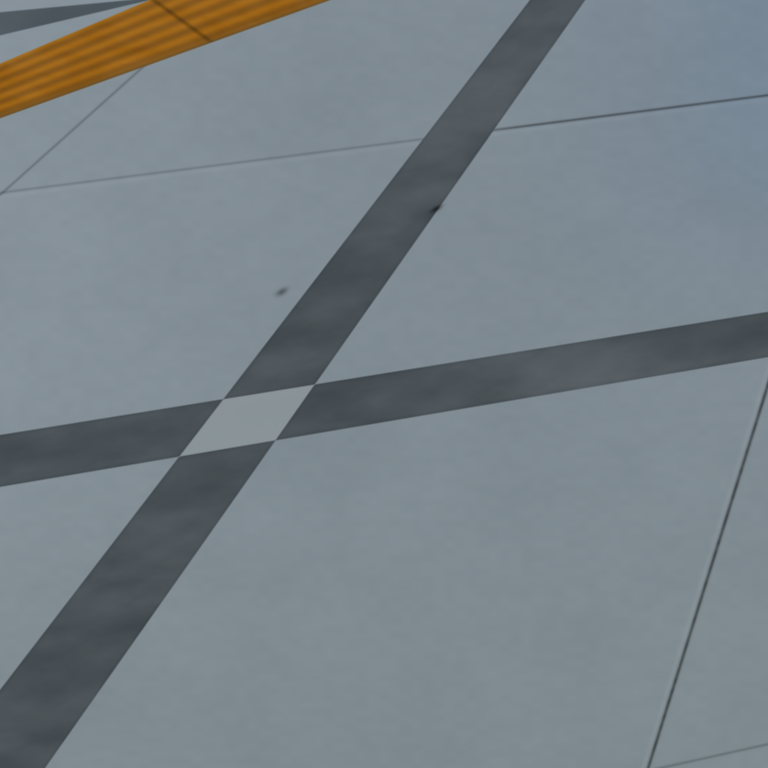
Give the GLSL for this texture, as a WebGL 1 fragment shader.

```glsl
precision highp float;
// Grey stone paving seen at a slant: two dark inlaid bands cross at a pale tile,
// with thin slab joints and a ribbed ochre strip in the upper left corner.
// Bands are intersections of half planes; value noise adds wear and mottling.

uniform vec2 u_resolution;

float hash(vec2 p) {
    vec3 q = fract(vec3(p.xyx) * 0.1031);
    q += dot(q, q.yzx + 33.33);
    return fract((q.x + q.y) * q.z);
}

float noise(vec2 p) {
    vec2 cell = floor(p), f = fract(p);
    f = f * f * (3.0 - 2.0 * f);
    return mix(mix(hash(cell), hash(cell + vec2(1.0, 0.0)), f.x),
               mix(hash(cell + vec2(0.0, 1.0)), hash(cell + vec2(1.0, 1.0)), f.x), f.y);
}

float fbm(vec2 p) {
    float sum = 0.0, gain = 0.5;
    for (int i = 0; i < 4; i++) {
        sum += gain * noise(p);
        p = p * 2.03 + 7.1;
        gain *= 0.5;
    }
    return sum;
}

// Signed distance to the line through a and b, positive above it (a.x < b.x)
float above(vec2 p, vec2 a, vec2 b) {
    vec2 d = normalize(b - a);
    return d.x * (p.y - a.y) - d.y * (p.x - a.x);
}

float fill(float d) {
    float soft = max(0.0016, 0.7 / u_resolution.y);
    return smoothstep(-soft, soft, d);
}

float joint(float d, float width) {
    return exp(-d * d / (width * width));
}

float speck(vec2 p, vec2 center, vec2 size) {
    p -= center;
    p = vec2(p.x * 0.87 + p.y * 0.5, p.y * 0.87 - p.x * 0.5) / size;
    return exp(-dot(p, p));
}

void main() {
    vec2 p = gl_FragCoord.xy / u_resolution;

    // Pale slabs, bluer toward the upper right
    vec3 color = mix(vec3(0.495, 0.540, 0.563), vec3(0.500, 0.545, 0.580), p.y);
    color = mix(color, vec3(0.465, 0.530, 0.595),
                0.75 * smoothstep(0.6, 1.05, p.x) * smoothstep(0.5, 0.85, p.y));
    color += 0.025 * smoothstep(0.45, 0.0, p.x) * smoothstep(0.1, 0.4, p.y);
    color += 0.03 * (fbm(p * vec2(9.0, 12.0)) - 0.47);
    color += 0.012 * (noise(p * vec2(70.0, 110.0)) - 0.5);

    // Slab joints
    float longJoint = above(p, vec2(0.0, 0.749), vec2(1.0, 0.876));
    color *= 1.0 - mix(0.13, 0.34, smoothstep(0.58, 0.7, p.x)) * joint(longJoint, 0.0019);
    color += 0.015 * joint(longJoint + 0.005, 0.003);
    float leftJoint = above(p, vec2(0.0, 0.746), vec2(0.182, 0.909));
    color *= 1.0 - 0.18 * joint(leftJoint, 0.0019) * step(0.745, p.y);
    float rightJoint = above(p, vec2(0.844, 0.0), vec2(1.0, 0.499));
    float chips = 0.75 + 0.25 * noise(p * vec2(60.0, 150.0));
    color *= 1.0 - 0.5 * chips * joint(rightJoint, 0.0023);
    color += 0.02 * joint(rightJoint - 0.006, 0.003);
    color *= 1.0 - 0.17 * joint(above(p, vec2(0.86, 0.0), vec2(1.0, 0.031)), 0.002);

    // Two dark bands; the overlap is a pale tile
    float steepLeft = above(p, vec2(0.0, 0.1016), vec2(0.690, 1.0));
    float steepRight = above(p, vec2(0.0586, 0.0), vec2(0.762, 1.0));
    float levelTop = above(p, vec2(0.0, 0.4336), vec2(1.0, 0.594));
    float levelBottom = above(p, vec2(0.0, 0.366), vec2(1.0, 0.535));
    float steepInside = min(-steepLeft, steepRight);
    float levelInside = min(-levelTop, levelBottom);
    float steep = fill(steepInside), level = fill(levelInside);
    float wear = fbm(vec2(p.x * 14.0, (p.y - 0.16 * p.x) * 32.0));
    vec3 stone = mix(vec3(0.285, 0.315, 0.333), vec3(0.315, 0.345, 0.365),
                     smoothstep(0.6, 1.0, p.y));
    stone += 0.10 * (wear - 0.47);
    stone += 0.035 * level * smoothstep(0.3, 0.0, length((p - vec2(0.73, 0.52)) * vec2(1.0, 2.0)));
    stone -= 0.025 * joint(min(abs(steepInside), abs(levelInside)), 0.003);
    color = mix(color, stone, max(steep, level));
    vec3 tile = vec3(0.535, 0.575, 0.595) + 0.02 * (wear - 0.5);
    color = mix(color, tile, steep * level);

    // Dark band in the far corner
    float corner = fill(min(-above(p, vec2(0.0, 0.984), vec2(0.17, 1.0)),
                            above(p, vec2(0.0, 0.954), vec2(0.14, 0.987))));
    color = mix(color, vec3(0.31, 0.345, 0.37) + 0.06 * (wear - 0.5), corner);

    // Ribbed ochre strip with a cross seam and a shaded lower edge
    float stripLow = above(p, vec2(0.0, 0.846), vec2(0.43, 1.0));
    float stripHigh = -above(p, vec2(0.0, 0.917), vec2(0.195, 1.0));
    float across = stripLow / max(stripLow + stripHigh, 0.001);
    float rib = 0.5 + 0.5 * cos(across * 6.2832 * 5.0);
    vec3 ochre = mix(vec3(0.50, 0.33, 0.11), vec3(0.62, 0.40, 0.10), rib);
    ochre += 0.08 * (fbm(p * vec2(25.0, 60.0)) - 0.47);
    float seam = above(p, vec2(0.20, 1.0), vec2(0.262, 0.955));
    ochre *= 1.0 - 0.25 * joint(seam, 0.003);
    ochre = mix(ochre, vec3(0.33, 0.27, 0.18), 0.7 * joint(stripLow, 0.004));
    color = mix(color, ochre, fill(min(stripLow, stripHigh)));

    // Small dark debris
    color *= 1.0 - 0.5 * speck(p, vec2(0.568, 0.728), vec2(0.008, 0.003));
    color *= 1.0 - 0.35 * speck(p, vec2(0.367, 0.620), vec2(0.008, 0.004));

    gl_FragColor = vec4(clamp(color, 0.0, 1.0), 1.0);
}
```
